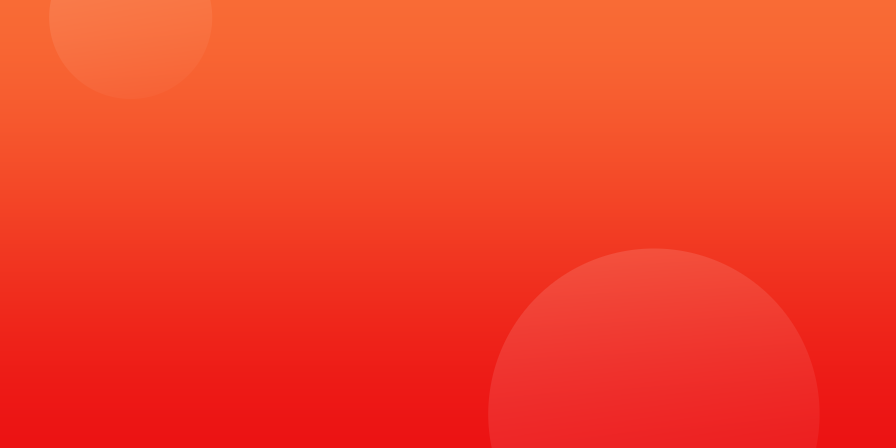
Write a Shadertoy shader that draws this background.

```glsl
const vec3 TOP_COLOR    = vec3(0.975, 0.420, 0.208);
const vec3 BOTTOM_COLOR = vec3(0.925, 0.072, 0.075);
const float GRADIENT_EASE = 0.6;   // 0 = linear, 1 = smoothstep

// Discs: centre x, centre y, radius, in canvas heights
const vec3 SMALL_DISC = vec3(0.2917, 0.961, 0.182);
const vec3 LARGE_DISC = vec3(1.4596, 0.0755, 0.3698);

const vec3 SHEEN_COLOR = vec3(1.0);
const float SHEEN_STRONG = 0.125;
const float SHEEN_WEAK   = 0.030;
const vec2 SHEEN_DIRECTION = vec2(0.34, -0.94);

vec3 backdrop(float height) {
    float t = clamp(height, 0.0, 1.0);
    float eased = mix(t, smoothstep(0.0, 1.0, t), GRADIENT_EASE);
    return mix(BOTTOM_COLOR, TOP_COLOR, eased);
}

// Translucent disc whose sheen fades along SHEEN_DIRECTION
float discAlpha(vec2 p, vec3 disc, float pixel) {
    vec2 offset = p - disc.xy;
    float coverage = clamp(0.5 - (length(offset) - disc.z) / pixel, 0.0, 1.0);
    float along = dot(offset, SHEEN_DIRECTION) / disc.z;
    float fade = clamp(0.5 + 0.5 * along, 0.0, 1.0);
    return coverage * mix(SHEEN_STRONG, SHEEN_WEAK, fade);
}

void mainImage(out vec4 fragColor, in vec2 fragCoord) {
    float pixel = 1.0 / iResolution.y;
    vec2 p = fragCoord * pixel;
    // Keep disc positions tied to the canvas width
    p.x += 1.0 - 0.5 * iResolution.x * pixel;

    vec3 color = backdrop(p.y);
    color = mix(color, SHEEN_COLOR, discAlpha(p, SMALL_DISC, pixel));
    color = mix(color, SHEEN_COLOR, discAlpha(p, LARGE_DISC, pixel));

    fragColor = vec4(color, 1.0);
}
```
